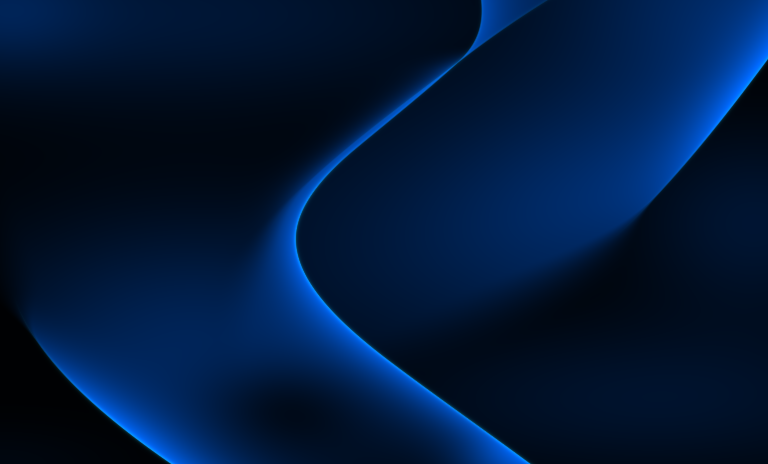
Write a WebGL 1 fragment shader that draws this background.

```glsl
precision highp float;
// Dark blue folded silk: a glowing S-shaped crease between two lit rims.
uniform vec2 u_resolution;

const float ASPECT = 1.65;                     // layout width in canvas heights
const vec3 SILK = vec3(0.0, 0.41, 1.0);        // body tint
const vec3 SPARK = vec3(0.04, 0.27, 0.20);     // extra tint on thin edges
const float CREASE_GLOW = 0.74;
const float CREASE_WIDTH = 0.058;
const float RIM_GLOW = 0.80;
const float RIM_WIDTH = 0.062;
const float LINE_WIDTH = 0.0027;
const float PINCH_Y = 0.865;                   // height where the crease edges cross

// Signed distance (positive to the right) to a cubic x(y).
// Knots hold (y, x, dx/dy); the curve continues straight past its ends.
float curveSide(vec2 p, vec3 a, vec3 b) {
  float h = b.x - a.x;
  float t = clamp((p.y - a.x) / h, 0.0, 1.0);
  float rise = b.y - a.y;
  float c2 = 3.0 * rise - h * (2.0 * a.z + b.z);
  float c3 = h * (a.z + b.z) - 2.0 * rise;
  float x = a.y + t * (h * a.z + t * (c2 + t * c3));
  float slope = a.z + t * (2.0 * c2 + 3.0 * t * c3) / h;
  x += slope * (p.y - a.x - t * h);
  return (p.x - x) / sqrt(1.0 + slope * slope);
}

// Sharp edge of the crease.
float creaseSide(vec2 p) {
  vec3 low = vec3(0.221, 0.837, -1.32);
  vec3 bend = vec3(0.485, 0.635, 0.0);
  vec3 high = vec3(0.678, 0.762, 1.2);
  vec3 pinch = vec3(PINCH_Y, 0.983, 1.1);
  if (p.y < low.x) return curveSide(p, vec3(0.0, 1.139, -1.35), low);
  if (p.y < bend.x) return curveSide(p, low, bend);
  if (p.y < high.x) return curveSide(p, bend, high);
  if (p.y < pinch.x) return curveSide(p, high, pinch);
  return curveSide(p, pinch, vec3(1.0, 1.034, -0.1));
}

// Soft edge, on the back of the crease.
float backSide(vec2 p) {
  vec3 fade = vec3(0.474, 0.558, 0.65);
  vec3 middle = vec3(0.603, 0.658, 1.05);
  vec3 pinch = vec3(PINCH_Y, 0.983, 1.3);
  if (p.y < fade.x) return curveSide(p, vec3(0.3, 0.50, 0.1), fade);
  if (p.y < middle.x) return curveSide(p, fade, middle);
  if (p.y < pinch.x) return curveSide(p, middle, pinch);
  return curveSide(p, pinch, vec3(1.0, 1.176, 1.6));
}

float leftRimSide(vec2 p) {
  return curveSide(p, vec3(0.0, 0.369, -1.45), vec3(0.356, 0.032, -0.35));
}

float rightRimSide(vec2 p) {
  vec3 turn = vec3(0.528, 1.363, 0.98);
  if (p.y < turn.x) return curveSide(p, vec3(0.227, 0.858, 2.2), turn);
  return curveSide(p, turn, vec3(0.871, 1.648, 0.74));
}

float blob(vec2 p, vec2 center, vec2 radius) {
  vec2 q = (p - center) / radius;
  return exp(-dot(q, q));
}

float line(float d) {
  return exp(-abs(d) / LINE_WIDTH);
}

void main() {
  vec2 p = gl_FragCoord.xy / u_resolution * vec2(ASPECT, 1.0);
  float aa = 1.0 / u_resolution.y;
  float crease = creaseSide(p);
  float back = backSide(p);
  float leftRim = leftRimSide(p);
  float rightRim = rightRimSide(p);

  // Left cloth: lit top corner and lower body with a dark hollow.
  float body = 0.34 * blob(p, vec2(0.42, 0.24), vec2(0.48, 0.29));
  body *= 1.0 - 0.75 * blob(p, vec2(0.63, 0.11), vec2(0.17, 0.10));
  float leftFade = 1.0 - smoothstep(0.04, 0.38, p.y);
  body += RIM_GLOW * leftFade * exp(-max(leftRim, 0.0) / RIM_WIDTH);
  float leftSoft = aa + 0.07 * smoothstep(0.26, 0.42, p.y);
  body *= smoothstep(-leftSoft, leftSoft, leftRim);
  float leftLight = body + 0.01
    + 0.20 * blob(p, vec2(0.35, 0.97), vec2(0.75, 0.20))
    + 0.17 * blob(p, vec2(0.0, 0.98), vec2(0.20, 0.12))
    + 0.05 * blob(p, vec2(0.0, 0.0), vec2(0.25, 0.08));

  // Right cloth: broad sheen ending at the rim, dim cloth beyond it.
  float rightFade = smoothstep(0.46, 0.82, p.y);
  float sheen = 0.08
    + 0.17 * blob(p, vec2(1.10, 0.46), vec2(0.55, 0.26))
    + 0.19 * blob(p, vec2(1.32, 0.60), vec2(0.36, 0.24))
    + 0.27 * blob(p, vec2(1.55, 1.0), vec2(0.34, 0.26))
    + RIM_GLOW * rightFade * exp(min(rightRim, 0.0) / RIM_WIDTH);
  float beyond = 0.015
    + 0.18 * blob(p, vec2(1.62, 0.52), vec2(0.26, 0.20))
    + 0.16 * blob(p, vec2(1.40, 0.14), vec2(0.58, 0.17));
  float rightSoft = aa + 0.08 * (1.0 - smoothstep(0.36, 0.58, p.y));
  float rightLight = mix(sheen, beyond, smoothstep(-rightSoft, rightSoft, rightRim));

  // Crease ribbon: lies between both edges, which swap sides at the pinch.
  float upper = smoothstep(PINCH_Y - 0.02, PINCH_Y + 0.04, p.y);
  float backSoft = aa + 0.05 * (1.0 - smoothstep(0.38, 0.62, p.y));
  float ribbon = smoothstep(-backSoft, backSoft, max(crease, back));
  float glow = CREASE_GLOW * exp(-abs(crease) / CREASE_WIDTH) * (1.0 - 0.5 * upper)
    + 0.25 * upper
    + 0.25 * blob(p, vec2(1.08, 0.0), vec2(0.10, 0.06));
  float haloBand = smoothstep(0.45, 0.65, p.y) * (1.0 - upper);
  float halo = 0.45 * haloBand * exp(min(back, 0.0) / 0.022);
  float light = leftLight + mix(halo, glow, ribbon);
  light = mix(light, rightLight, smoothstep(-aa, aa, min(crease, back)));

  // Thin bright edges.
  float sliver = smoothstep(0.56, 0.70, p.y);
  float spark = line(crease) * mix(0.85, 0.3, sliver)
    + line(back) * 0.2 * smoothstep(0.6, 0.85, p.y)
    + line(leftRim) * leftFade * 0.9 + line(rightRim) * rightFade * 0.7;
  vec3 color = SILK * (light + 0.2 * spark) + SPARK * spark;
  gl_FragColor = vec4(clamp(color, 0.0, 1.0), 1.0);
}
```
